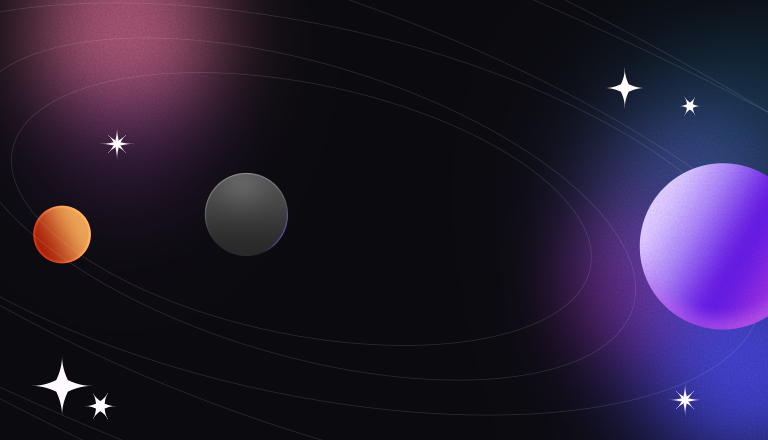
A Shadertoy shader for this background:

```glsl
// A dark space backdrop: soft coloured glows, thin tilted orbits, three shaded
// planets and spiked white stars. Gaussian falloffs build the glows, distance
// functions the shapes; lengths are fractions of the canvas height.

const vec3 SPACE = vec3(0.043, 0.041, 0.060);
const vec3 ROSE = vec3(0.57, 0.27, 0.37);
const vec3 PLUM = vec3(0.29, 0.12, 0.31);
const vec3 TEAL = vec3(0.02, 0.11, 0.15);
const vec3 INDIGO = vec3(0.15, 0.15, 0.34);
const vec3 MAGENTA = vec3(0.21, 0.05, 0.23);
const vec3 BLUE = vec3(0.20, 0.20, 0.70);

// Planets: centre and radius
const vec3 AMBER_PLANET = vec3(0.141, 0.467, 0.0655);
const vec3 GREY_PLANET = vec3(0.560, 0.5125, 0.0945);
const vec3 VIOLET_PLANET = vec3(1.643, 0.440, 0.189);

// Orbits: long radius, short radius, downward tilt in degrees
const vec2 ORBIT_CENTRE = vec2(0.685, 0.525);
const float ORBIT_HALF_WIDTH = 0.0008;
const float ORBIT_OPACITY = 0.15;
const vec3 ORBITS[6] = vec3[6](
    vec3(0.670, 0.285, 11.6), vec3(0.786, 0.332, 16.5), vec3(1.066, 0.420, 12.2),
    vec3(1.364, 0.484, 20.0), vec3(2.270, 0.639, 21.0), vec3(2.270, 0.686, 24.0));

// Stars: centre, radius, number of points
const vec4 STARS[6] = vec4[6](
    vec4(1.420, 0.800, 0.045, 4.0), vec4(0.141, 0.123, 0.068, 4.0),
    vec4(0.266, 0.673, 0.037, 8.0), vec4(1.557, 0.091, 0.037, 8.0),
    vec4(1.568, 0.759, 0.024, 6.0), vec4(0.228, 0.077, 0.034, 6.0));

const float GRAIN_SCALE = 210.0;
const float GRAIN_STRENGTH = 0.12;

vec2 hashGradient(vec2 cell) {
    float h = fract(sin(dot(cell, vec2(127.1, 311.7))) * 43758.5);
    return vec2(cos(h * 6.2832), sin(h * 6.2832));
}

float gradientNoise(vec2 p) {
    vec2 i = floor(p), f = fract(p);
    vec2 u = f * f * f * (f * (f * 6.0 - 15.0) + 10.0);
    vec2 e = vec2(1.0, 0.0);
    float low = mix(dot(hashGradient(i), f), dot(hashGradient(i + e), f - e), u.x);
    float high = mix(dot(hashGradient(i + e.yx), f - e.yx),
                     dot(hashGradient(i + 1.0), f - 1.0), u.x);
    return mix(low, high, u.y);
}

float coverage(float dist, float pixel) {
    return clamp(0.5 - dist / pixel, 0.0, 1.0);
}

float glow(vec2 p, vec2 centre, vec2 radius) {
    vec2 q = (p - centre) / radius;
    return exp(-pow(dot(q, q), 1.2));
}

vec3 glows(vec2 p) {
    vec3 rose = mix(PLUM, ROSE, smoothstep(0.58, 0.92, p.y));
    return rose * glow(p, vec2(0.285, 0.92), vec2(0.23, 0.32))
         + TEAL * glow(p, vec2(1.72, 0.74), vec2(0.32, 0.23))
         + INDIGO * glow(p, vec2(1.56, 0.54), vec2(0.25, 0.23))
         + MAGENTA * glow(p, vec2(1.42, 0.35), vec2(0.17, 0.19))
         + BLUE * glow(p, vec2(1.71, 0.16), vec2(0.27, 0.24));
}

float orbitDistance(vec2 p, vec3 orbit) {
    float c = cos(radians(orbit.z)), s = sin(radians(orbit.z));
    vec2 q = vec2(c * p.x - s * p.y, s * p.x + c * p.y) / orbit.xy;
    float k = length(q);
    return abs(k * (k - 1.0) / max(length(q / orbit.xy), 0.001));
}

// Folds the plane into one sector holding a single tapered spike
float starDistance(vec2 p, float radius, float points) {
    float sector = 6.2832 / points;
    float index = floor(atan(p.y, p.x) / sector + 0.5);
    float angle = atan(p.y, p.x) - index * sector;
    vec2 q = length(p) * vec2(cos(angle), abs(sin(angle))) / radius;
    float isDiagonal = step(7.0, points) * mod(abs(index), 2.0);
    float reach = 1.0 - 0.25 * isDiagonal;
    float width = points < 5.0 ? 0.30 : (points < 7.0 ? 0.34 : 0.17);
    float taper = max(1.0 - q.x / reach, 0.0);
    return radius * max(q.y - width * taper * taper, q.x - reach);
}

// Planet surfaces take n, the position within a unit disc
vec3 amberSurface(vec2 n) {
    float t = dot(n, vec2(0.89, 0.45));
    vec3 c = mix(vec3(0.66, 0.13, 0.04), vec3(0.92, 0.64, 0.34), smoothstep(-1.0, 0.8, t));
    return c + vec3(0.20, 0.09, 0.04) * smoothstep(0.88, 1.0, length(n));
}

vec3 greySurface(vec2 n) {
    vec3 c = vec3(mix(0.16, 0.30, smoothstep(-1.0, 0.8, n.y)));
    c += 0.09 * exp(-3.0 * dot(n - vec2(-0.1, 0.75), n - vec2(-0.1, 0.75)));
    float rim = smoothstep(0.95, 1.0, length(n));
    c += 0.20 * rim * smoothstep(-0.6, 0.7, n.y - 0.3 * n.x);
    return c + vec3(0.20, 0.15, 0.55) * rim * smoothstep(0.75, 1.0, dot(n, vec2(0.89, -0.45)));
}

vec3 violetSurface(vec2 n) {
    float t = dot(n, vec2(0.87, -0.50));
    vec3 c = mix(vec3(0.86, 0.79, 1.0), vec3(0.62, 0.46, 0.95), smoothstep(-1.0, -0.2, t));
    c = mix(c, vec3(0.40, 0.11, 0.88), smoothstep(-0.45, 0.25, t));
    c = mix(c, vec3(0.58, 0.18, 0.87), smoothstep(0.25, 0.85, t));
    float rim = smoothstep(0.72, 1.0, length(n));
    return mix(c, vec3(0.75, 0.38, 0.92), 0.55 * rim * smoothstep(0.1, -0.9, n.y));
}

void mainImage(out vec4 fragColor, in vec2 fragCoord) {
    vec2 p = fragCoord / iResolution.y;
    float pixel = 1.0 / iResolution.y;
    float grain = 1.0 + GRAIN_STRENGTH * gradientNoise(p * GRAIN_SCALE);
    vec3 color = SPACE + glows(p) * grain;

    // Orbits cross the amber planet but pass behind the other two
    vec2 n = (p - AMBER_PLANET.xy) / AMBER_PLANET.z;
    color = mix(color, amberSurface(n), coverage((length(n) - 1.0) * AMBER_PLANET.z, pixel));
    for (int i = 0; i < 6; i++) {
        float d = orbitDistance(p - ORBIT_CENTRE, ORBITS[i]) - ORBIT_HALF_WIDTH;
        color = mix(color, vec3(0.9), ORBIT_OPACITY * coverage(d, pixel));
    }
    n = (p - GREY_PLANET.xy) / GREY_PLANET.z;
    color = mix(color, greySurface(n), coverage((length(n) - 1.0) * GREY_PLANET.z, pixel));
    n = (p - VIOLET_PLANET.xy) / VIOLET_PLANET.z;
    color = mix(color, violetSurface(n) * mix(1.0, grain, 0.5),
                coverage((length(n) - 1.0) * VIOLET_PLANET.z, pixel));

    for (int i = 0; i < 6; i++) {
        float d = starDistance(p - STARS[i].xy, STARS[i].z, STARS[i].w);
        color = mix(color, vec3(1.0, 0.98, 1.0), coverage(d, pixel));
    }
    fragColor = vec4(color, 1.0);
}
```
